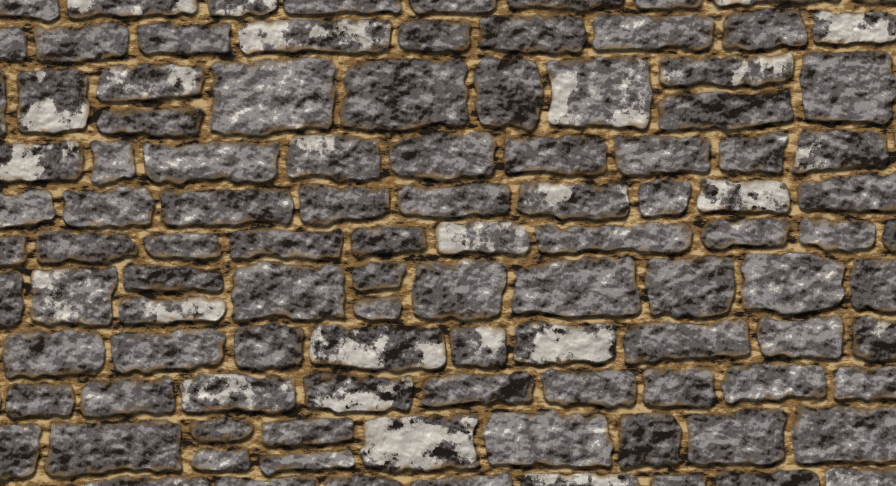
Write a Shadertoy shader that draws this texture.

```glsl
// A weathered wall of rough grey stones in uneven courses with ochre mortar.
// Courses come from a short list of heights, joints from a jittered grid;
// layered and cellular noise give the relief, grain, lichen and worn edges.

const float COURSES[12] = float[](-0.09, 0.029, 0.154, 0.24, 0.339, 0.469,
                                  0.543, 0.627, 0.728, 0.885, 0.97, 1.08);
const float STONE_WIDTH = 0.222;     // mean width, in canvas heights
const float JOINT_JITTER = 0.56;     // shift of joints, in stone widths
const float MORTAR_HALF = 0.0095;    // half width of the mortar
const float CORNER = 0.016;          // corner radius
const float TILT = 0.016;            // rise of the courses to the right
const float SPLIT_HEIGHT = 0.12;     // taller stones may be halved
const float SPLIT_CHANCE = 0.2;
const float LICHEN_CHANCE = 0.3;
const float RELIEF_GAIN = 2.1;
const vec2 TO_LIGHT = vec2(-0.0025, 0.006);
const vec2 SHADOW_REACH = vec2(-0.002, 0.009);

const vec3 DARK  = vec3(0.13, 0.11, 0.09);
const vec3 GREY  = vec3(0.37, 0.35, 0.34);
const vec3 PALE  = vec3(0.56, 0.54, 0.53);
const vec3 WHITE = vec3(0.87, 0.84, 0.79);
const vec3 OCHRE = vec3(0.51, 0.39, 0.24);
const vec3 TAN   = vec3(0.75, 0.64, 0.46);

float hash(vec2 p) {
    vec3 q = fract(p.xyx * 0.1031);
    q += dot(q, q.yzx + 33.33);
    return fract((q.x + q.y) * q.z);
}

float noise(vec2 p) {
    vec2 i = floor(p), f = fract(p);
    f = f * f * (3.0 - 2.0 * f);
    return mix(mix(hash(i), hash(i + vec2(1, 0)), f.x),
               mix(hash(i + vec2(0, 1)), hash(i + vec2(1, 1)), f.x), f.y);
}

float fbm(vec2 p) {
    float sum = 0.0, amp = 0.5;
    for (int i = 0; i < 5; i++) {
        sum += amp * noise(p);
        p = mat2(1.6, 1.2, -1.2, 1.6) * p + 17.3;
        amp *= 0.56;
    }
    return sum / 1.07;
}

// Distance to the nearest scattered point
float cellular(vec2 p) {
    vec2 cell = floor(p);
    float nearest = 4.0;
    for (int y = -1; y <= 1; y++)
        for (int x = -1; x <= 1; x++) {
            vec2 c = cell + vec2(x, y);
            vec2 d = c + vec2(hash(c), hash(c + 71.7)) - p;
            nearest = min(nearest, dot(d, d));
        }
    return sqrt(nearest);
}

float jointAt(float k, float row) {
    return k + JOINT_JITTER * (hash(vec2(k, row * 7.0 + 3.0)) - 0.5);
}

// x: signed distance to the stone edge, yz: stone identity
vec3 stoneAt(vec2 p) {
    p += 0.018 * (vec2(noise(p * 11.0), noise(p * 11.0 + 40.0)) - 0.5);
    p += 0.011 * (vec2(noise(p * 43.0), noise(p * 43.0 + 90.0)) - 0.5);
    p.y -= TILT * (p.x - 0.92);

    int row = 0;
    for (int i = 1; i < 11; i++) if (p.y > COURSES[i]) row = i;
    float low = COURSES[row], high = COURSES[row + 1], r = float(row);

    float u = p.x / STONE_WIDTH + hash(vec2(r, 5.0)) + 10.0;
    float k = floor(u);
    if (u < jointAt(k, r)) k -= 1.0;
    else if (u >= jointAt(k + 1.0, r)) k += 1.0;
    float left = jointAt(k, r), right = jointAt(k + 1.0, r);

    vec2 id = vec2(k, r * 3.0);
    if (high - low > SPLIT_HEIGHT && hash(id + 13.0) < SPLIT_CHANCE) {
        float middle = mix(low, high, 0.42 + 0.16 * hash(id + 29.0));
        if (p.y > middle) { low = middle; id.y += 1.0; }
        else high = middle;
    }
    vec2 offset = vec2((u - 0.5 * (left + right)) * STONE_WIDTH, p.y - 0.5 * (low + high));
    vec2 halfSize = 0.5 * vec2((right - left) * STONE_WIDTH, high - low);
    halfSize -= MORTAR_HALF * (0.75 + 0.5 * hash(id + 51.0));
    vec2 d = abs(offset) - halfSize + CORNER;
    return vec3(length(max(d, 0.0)) + min(max(d.x, d.y), 0.0) - CORNER, id);
}

float relief(vec2 p) {
    return fbm(p * vec2(17.0, 23.0)) + 0.22 * cellular(p * vec2(24.0, 34.0) + fbm(p * 30.0));
}

void mainImage(out vec4 fragColor, in vec2 fragCoord) {
    vec2 p = fragCoord / iResolution.y;
    float soft = max(0.003, 1.0 / iResolution.y);
    vec3 stone = stoneAt(p);
    float d = stone.x, tint = hash(stone.yz + 7.0);
    float grain = fbm(p * 60.0 + 5.0), patches = fbm(p * 13.0 + tint * 30.0);
    float slope = relief(p) - relief(p + TO_LIGHT);

    // Stone face: tone from tint, relief and grain, then lichen and stains
    float tone = 0.42 + 0.22 * (tint - 0.5) + RELIEF_GAIN * slope
               + 0.75 * (grain - 0.5) + 0.5 * (patches - 0.5);
    vec3 face = mix(DARK, GREY, smoothstep(0.02, 0.4, tone));
    face = mix(face, PALE, smoothstep(0.4, 0.66, tone));
    face = mix(face, WHITE, smoothstep(0.72, 1.0, tone));
    float lichen = step(hash(stone.yz + 83.0), LICHEN_CHANCE);
    lichen *= smoothstep(0.5, 0.62, patches + 0.5 * (grain - 0.5));
    face = mix(face, WHITE * (0.9 + slope), 0.85 * lichen);
    float stain = smoothstep(-0.014, 0.0, d) * smoothstep(0.42, 0.62, fbm(p * 31.0));
    face = mix(face, OCHRE, 0.65 * stain);

    // Mortar: streaked ochre, shaded below each stone
    float streak = fbm(p * vec2(34.0, 85.0)) + 1.1 * slope;
    vec3 mortar = mix(DARK, OCHRE, smoothstep(0.22, 0.48, streak));
    mortar = mix(mortar, TAN, smoothstep(0.48, 0.72, streak));
    float shadow = 1.0 - smoothstep(-0.004, 0.004, stoneAt(p + SHADOW_REACH).x);
    mortar *= 1.0 - 0.68 * shadow;

    vec3 color = mix(mortar, face, 1.0 - smoothstep(-soft, soft, d));
    color *= 1.0 - 0.35 * exp(-abs(d) / 0.0025) * smoothstep(0.35, 0.6, grain);
    fragColor = vec4(clamp(color, 0.0, 1.0), 1.0);
}
```
